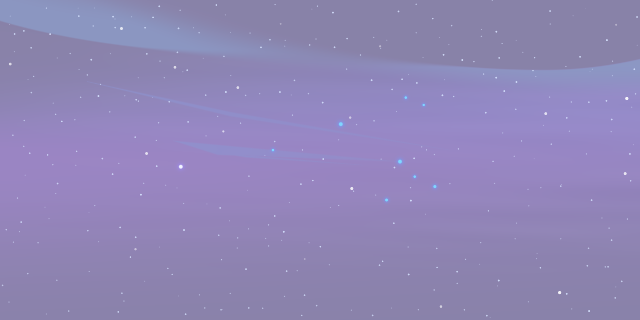
Reproduce this background procedurally as a Shadertoy shader.

```glsl
#define DUSK vec3(0.535, 0.508, 0.66)
#define ORCHID vec3(0.605, 0.522, 0.765)
#define LAVENDER vec3(0.58, 0.54, 0.785)
#define MIST vec3(0.545, 0.597, 0.768)
#define STREAK vec3(0.555, 0.575, 0.81)
#define STAR_BLUE vec3(0.50, 0.84, 1.0)
#define HALO_BLUE vec3(0.45, 0.62, 1.0)
#define GRAIN 0.022
#define FINE_GRID 15.0
#define COARSE_GRID 6.0

vec2 hash2(vec2 p) {
    vec3 q = fract(p.xyx * vec3(0.1031, 0.1030, 0.0973));
    q += dot(q, q.yzx + 33.33);
    return fract((q.xx + q.yz) * q.zy);
}

float gradientDot(vec2 cell, vec2 offset) {
    return dot(hash2(cell + 40.0) * 2.0 - 1.0, offset);
}

float gradientNoise(vec2 p) {
    vec2 i = floor(p), f = fract(p), e = vec2(0, 1);
    vec2 u = f * f * f * (f * (f * 6.0 - 15.0) + 10.0);
    return mix(mix(gradientDot(i, f), gradientDot(i + e.yx, f - e.yx), u.x),
               mix(gradientDot(i + e, f - e), gradientDot(i + 1.0, f - 1.0), u.x), u.y);
}

// Lower and upper borders of the mist
float lowerEdge(float x) {
    return 0.80 + 0.135 * exp(-2.2 * x) - 0.06 * smoothstep(1.0, 1.8, x);
}

float upperEdge(float x) {
    float d = x - 1.70;
    return 0.784 + (d < 0.0 ? 0.17 : 0.38) * d * d;
}

// Tapered ray from a to b: bows below the chord, widest at the fraction peak
float ray(vec2 p, vec2 a, vec2 b, float peak, float top, float bottom, float aa) {
    vec2 dir = normalize(b - a), q = p - a;
    float t = dot(q, dir) / length(b - a);
    float drop = dot(q, vec2(dir.y, -dir.x));
    float taper = min(t / peak, (1.0 - t) / (1.0 - peak));
    float inside = min(drop - top * taper, bottom * taper - drop);
    return smoothstep(-aa, aa, inside) * step(0.0, taper) * (1.0 - 0.5 * t);
}

// One jittered star in each chosen grid cell
float starField(vec2 p, float grid, float amount, float radius, float aa) {
    vec2 cell = floor(p * grid);
    vec2 pick = hash2(cell + grid * 7.0);
    vec2 center = (cell + 0.1 + 0.8 * hash2(cell + grid * 3.0)) / grid;
    float size = radius * mix(0.65, 1.2, pick.y);
    float disc = 1.0 - smoothstep(size - aa * 0.5, size + aa * 0.5, length(p - center));
    return disc * step(pick.x, amount) * mix(0.3, 0.9, pick.y);
}

vec3 sky(vec2 p, float aa) {
    float side = p.x * 0.5;
    float high = upperEdge(p.x), low = lowerEdge(p.x);
    float highSoft = mix(0.15, 2.0 * aa, smoothstep(0.6, 1.5, p.x));
    float lowSoft = mix(aa, 0.055, smoothstep(0.35, 1.3, p.x));
    float belowHigh = 1.0 - smoothstep(high - highSoft, high, p.y);

    // Wide horizontal glow, taller towards the right
    float center = 0.51 + 0.08 * side;
    float spread = p.y > center ? mix(0.17, 0.37, side) : 0.33;
    float rise = (p.y - center) / spread;
    float glow = exp(-rise * rise) * belowHigh;
    float cool = clamp(smoothstep(0.45, 0.75, p.y) + 0.5 * side - 0.2, 0.0, 1.0);
    vec3 col = mix(DUSK, mix(ORCHID, LAVENDER, cool), glow);

    // Stretched wisps, stronger on the right
    float wisp = gradientNoise(vec2(p.x * 1.3, p.y * 22.0 + p.x * 0.8));
    col += GRAIN * wisp * mix(0.2, 1.0, side) * smoothstep(0.1, 0.3, p.y) * belowHigh;

    // Mist between the two borders
    float mist = smoothstep(low - lowSoft, low + lowSoft, p.y) * belowHigh;
    mist *= 1.0 - 0.8 * smoothstep(0.06, 0.20, p.y - low);
    return mix(col, MIST, mist * 0.9);
}

void mainImage(out vec4 fragColor, in vec2 fragCoord) {
    vec2 p = fragCoord / iResolution.y;
    p.x *= 2.0 * iResolution.y / iResolution.x;
    float aa = 1.0 / iResolution.y;
    vec3 col = sky(p, aa);

    // Light rays
    float rays = ray(p, vec2(0.273, 0.745), vec2(1.406, 0.531), 0.4, 0.0104, 0.0234, aa);
    rays = max(rays, ray(p, vec2(0.542, 0.560), vec2(1.25, 0.495), 0.2, 0.0, 0.031, aa));
    rays = max(rays, ray(p, vec2(0.68, 0.523), vec2(1.135, 0.484), 0.2, 0.0, 0.007, aa));
    col = mix(col, STREAK, rays * 0.75);

    // Scattered small stars, denser along the mist
    float density = 0.48 + 0.3 * smoothstep(0.55, 0.8, p.y) * (1.0 - smoothstep(0.9, 1.0, p.y));
    float stars = starField(p, FINE_GRID, density, 0.0024, aa);
    stars = max(stars, starField(p + 0.37, FINE_GRID * 0.8, 0.3, 0.0020, aa));
    col = mix(col, vec3(0.84, 0.89, 1.0), stars);
    col = mix(col, vec3(1.0), starField(p, COARSE_GRID, 0.22, 0.0042, aa));

    // Bright cluster: position and size
    vec3 cluster[9] = vec3[9](
        vec3(0.565, 0.479, 1.0), vec3(1.065, 0.612, 1.0), vec3(1.25, 0.495, 1.0),
        vec3(1.208, 0.375, 0.75), vec3(1.359, 0.417, 0.8), vec3(1.296, 0.448, 0.65),
        vec3(1.268, 0.695, 0.65), vec3(1.324, 0.672, 0.6), vec3(0.853, 0.531, 0.65));
    for (int i = 0; i < 9; i++) {
        float d = length(p - cluster[i].xy) / cluster[i].z;
        vec3 core = i == 0 ? vec3(0.95, 0.96, 1.0) : STAR_BLUE;
        vec3 halo = i == 0 ? vec3(0.62, 0.55, 1.0) : HALO_BLUE;
        col = mix(col, halo, 0.65 * exp(-d * d * 9000.0));
        col = mix(col, core, 1.0 - smoothstep(0.0035, 0.0035 + 1.5 * aa, d));
    }
    fragColor = vec4(col, 1.0);
}
```
